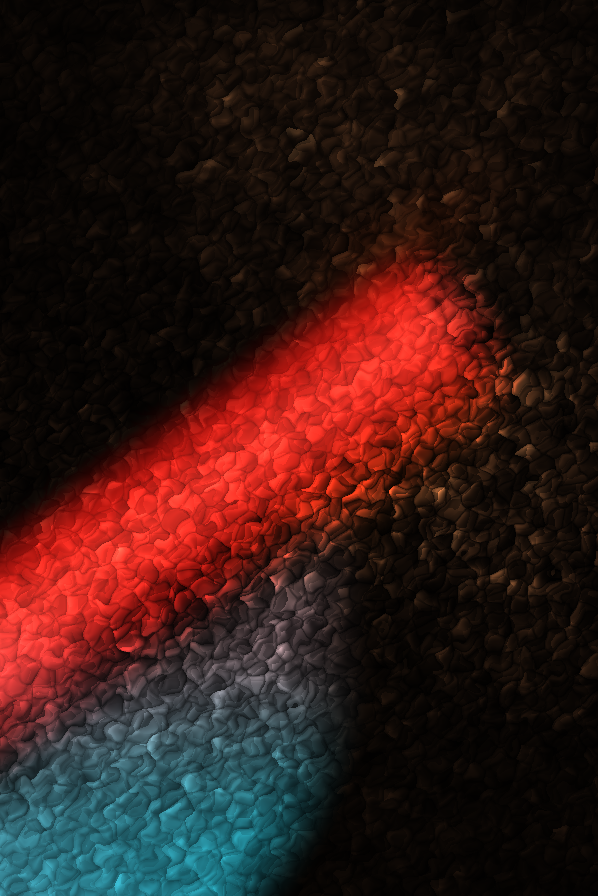
A WebGL 1 fragment shader for this texture:

```glsl
precision highp float;
// Coloured light falling on dark gravel: a soft diagonal red beam above a
// teal pool. Warped Voronoi cells give the stones, whose relief is sharpest
// in a focus band; the lights are smooth masks in beam-aligned coordinates.
uniform vec2 u_resolution;

vec2 hash2(vec2 p) {
  vec3 q = fract(p.xyx * vec3(0.1031, 0.1030, 0.0973));
  q += dot(q, q.yzx + 33.33);
  return fract((q.xx + q.yz) * q.zy);
}

float noise(vec2 p) {
  vec2 i = floor(p), f = fract(p);
  f = f * f * (3.0 - 2.0 * f);
  return mix(mix(hash2(i).x, hash2(i + vec2(1.0, 0.0)).x, f.x),
             mix(hash2(i + vec2(0.0, 1.0)).x, hash2(i + 1.0).x, f.x), f.y);
}

// x: facet brightness, y: crevice distance, z: random value of the stone
vec3 stones(vec2 p) {
  vec2 cell = floor(p), f = fract(p), nearest = vec2(0.0), id = cell;
  float d1 = 9.0, d2 = 9.0;
  for (int j = -1; j <= 1; j++) {
    for (int i = -1; i <= 1; i++) {
      vec2 g = vec2(float(i), float(j));
      vec2 r = g + 0.1 + 0.8 * hash2(cell + g) - f;
      float d = length(r);
      if (d < d1) {
        d2 = d1;
        d1 = d;
        nearest = r;
        id = cell + g;
      } else {
        d2 = min(d2, d);
      }
    }
  }
  vec2 tilt = hash2(id + 71.0) - 0.5 + vec2(0.25, -0.4);
  return vec3(dot(nearest, tilt), d2 - d1, hash2(id + 19.0).y);
}

float glow(vec2 p, vec2 centre, vec2 size) {
  vec2 q = (p - centre) / size;
  return exp(-dot(q, q));
}

void main() {
  vec2 p = gl_FragCoord.xy / u_resolution.y;

  // Beam frame: a runs along the red beam, b across it
  vec2 axis = vec2(0.81, 0.586);
  vec2 rel = p - vec2(0.495, 0.645);
  float a = dot(rel, axis);
  float b = dot(rel, vec2(-axis.y, axis.x));

  // Gravel at two sizes, softened away from the focus band
  float focus = exp(-pow((p.y - 0.42 + 0.12 * (p.x - 0.3)) / 0.25, 2.0));
  vec2 warp = vec2(noise(p * 75.0), noise(p * 75.0 + 40.0)) - 0.5;
  vec2 q = vec2(a * 0.85, b * 1.1) + warp * 0.012;
  vec3 big = stones(q * 58.0 + 80.0);
  vec3 small = stones(q * 105.0 + 150.0);
  float crevice = smoothstep(0.0, mix(0.5, 0.2, focus), big.y);
  float relief = 0.75 * big.x + 0.4 * small.x + 0.45 * (big.z - 0.5)
               + 0.3 * (small.z - 0.5) + 0.3 * (crevice - 0.8);
  relief *= mix(0.55, 1.0, focus);
  float grain = noise(q * vec2(110.0, 190.0) + 60.0) - 0.5;
  relief += 0.28 * grain;
  float patches = noise(p * 12.0) * 0.5 + noise(p * 27.0) * 0.5;

  // Warm ambient light on the unlit ground
  float ambient = 0.028
    + 0.080 * glow(p, vec2(0.38, 0.86), vec2(0.19, 0.16))
    + 0.060 * glow(p, vec2(0.55, 0.47), vec2(0.17, 0.20))
    + 0.025 * glow(p, vec2(0.62, 0.75), vec2(0.12, 0.25));
  vec3 ground = vec3(1.0, 0.60, 0.35) * ambient * (0.55 + 0.9 * patches);
  float glint = smoothstep(0.72, 1.0, big.z) * smoothstep(-0.1, 0.35, big.x);
  vec3 col = ground * exp(2.4 * relief) + vec3(0.13, 0.095, 0.06) * glint
           * smoothstep(0.03, 0.11, ambient);

  // Red beam: rounded tip, deep upper fringe, pale core, orange lower fringe
  float ragged = b + 0.02 * relief;
  float tip = 1.0 - smoothstep(-0.03, 0.065, a + 2.0 * b * b - 0.02 * relief);
  float red = tip * (1.0 - smoothstep(0.045, 0.112, ragged))
            * smoothstep(-0.145, -0.015, ragged);
  float core = tip * exp(-pow((b - 0.002) / 0.052, 2.0));
  float fringe = tip * exp(-pow((b + 0.09) / 0.045, 2.0))
               * smoothstep(-0.42, -0.2, a);
  vec3 light = red * vec3(0.66, 0.035, 0.02)
             + core * vec3(0.25, 0.15, 0.125)
             + fringe * vec3(0.16, 0.065, 0.012);
  light += vec3(0.13, 0.04, 0.01) * glow(vec2(a, b), vec2(0.0, 0.09), vec2(0.1, 0.045));
  light += vec3(0.16, 0.13, 0.15) * glow(p, vec2(0.0, 0.23), vec2(0.16, 0.08));

  // Teal pool, greyer toward the top, with a curved right edge
  float fall = max(0.0, 0.25 - p.y);
  float side = p.x - 0.395 + 1.42 * fall * fall;
  float pool = (1.0 - smoothstep(-0.085, 0.025, side + 0.01 * relief))
             * (1.0 - smoothstep(-0.19, -0.065, b));
  vec3 tint = mix(vec3(0.12, 0.47, 0.53), vec3(0.19, 0.205, 0.22),
                  smoothstep(0.0, 0.31, p.y));
  tint.r += 0.06 - 0.32 * p.x * (1.0 - smoothstep(0.05, 0.25, p.y));
  light += pool * tint;

  // Lit stones show less contrast where the light is strongest
  float strength = max(light.r, max(light.g, light.b));
  float contrast = mix(1.7, 0.5, smoothstep(0.1, 0.8, strength));
  col = mix(col, col * 0.3, smoothstep(0.1, 0.5, strength));
  col += light * exp(contrast * relief);
  col += red * vec3(0.05, 0.08, 0.07) * max(relief, 0.0);
  gl_FragColor = vec4(clamp(col, 0.0, 1.0), 1.0);
}
```
